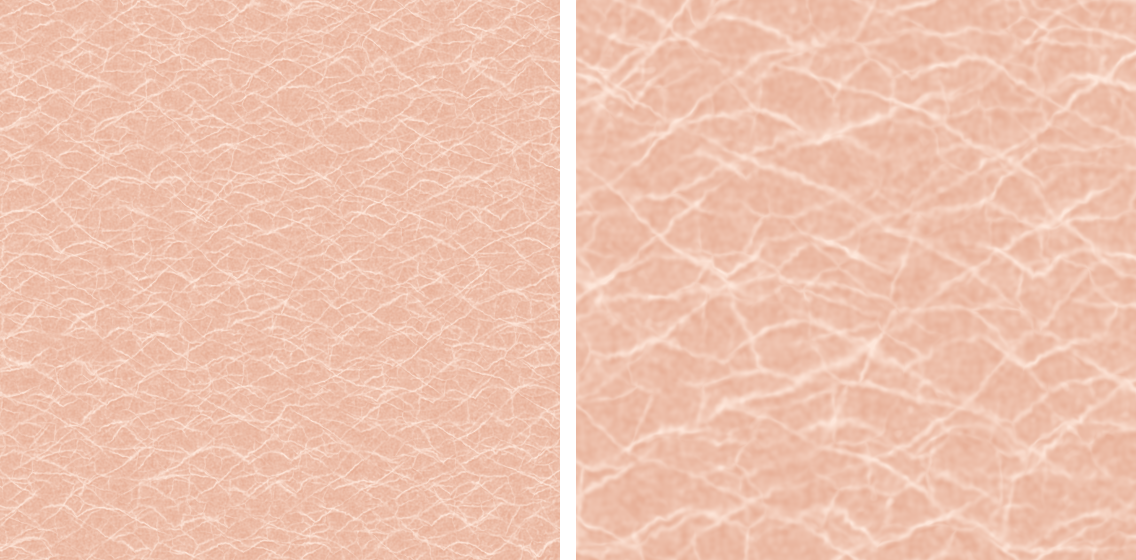
Left, the full canvas; right, a detail of the centre.
This texture is drawn by a WebGL 1 fragment shader. Its source:

```glsl
precision highp float;
uniform vec2 u_resolution;

const vec3 HIDE_DARK = vec3(0.908, 0.692, 0.598);
const vec3 HIDE_LIGHT = vec3(0.994, 0.902, 0.852);
const float PI = 3.14159;

vec2 hash2(vec2 cell) {
  vec3 q = fract(cell.xyx * vec3(0.1031, 0.1030, 0.0973));
  q += dot(q, q.yzx + 33.33);
  return fract((q.xx + q.yz) * q.zy);
}

float cornerSlope(vec2 cell, vec2 offset) {
  return dot(hash2(cell) * 2.0 - 1.0, offset);
}

// Gradient noise, roughly -0.7 to 0.7
float noise(vec2 p) {
  vec2 i = floor(p), f = fract(p);
  vec2 u = f * f * f * (f * (f * 6.0 - 15.0) + 10.0);
  vec2 e = vec2(1.0, 0.0);
  float low = mix(cornerSlope(i, f), cornerSlope(i + e, f - e), u.x);
  float high = mix(cornerSlope(i + e.yx, f - e.yx), cornerSlope(i + e.xx, f - e.xx), u.x);
  return mix(low, high, u.y);
}

vec2 warp(vec2 p, float frequency, float amount) {
  return p + amount * vec2(noise(p * frequency), noise(p * frequency + 37.5));
}

// Distance to the nearest border of stretched Voronoi cells, in canvas units
float cellBorder(vec2 p, vec2 size, float seed) {
  vec2 q = p / size + seed;
  vec2 base = floor(q), f = fract(q);
  vec2 nearCell = vec2(0.0), nearest = vec2(0.0);
  float best = 9.0;
  for (int y = -1; y <= 1; y++) {
    for (int x = -1; x <= 1; x++) {
      vec2 cell = vec2(float(x), float(y));
      vec2 r = cell + 0.1 + 0.8 * hash2(base + cell) - f;
      float d = dot(r, r);
      if (d < best) {
        best = d;
        nearest = r;
        nearCell = cell;
      }
    }
  }
  float border = 1.0;
  for (int y = -2; y <= 2; y++) {
    for (int x = -2; x <= 2; x++) {
      vec2 cell = nearCell + vec2(float(x), float(y));
      vec2 r = cell + 0.1 + 0.8 * hash2(base + cell) - f;
      vec2 across = r - nearest;
      if (dot(across, across) > 0.0001) {
        border = min(border, dot(0.5 * (r + nearest), across) / length(across / size));
      }
    }
  }
  return border;
}

// Distance to long parallel creases of a given slope
float slantBorder(vec2 p, float slope, float spacing, float seed) {
  float s = (p.y - slope * p.x) / spacing + 0.8 * noise(p * 6.0 + seed);
  return abs(fract(s) - 0.5) * spacing / sqrt(1.0 + slope * slope);
}

// Distance to rows of upward arches, shifted from row to row
float archBorder(vec2 p, float spacing, float width) {
  float s = p.y / spacing + 0.6 * noise(p * 5.0 + 71.0);
  float phase = hash2(vec2(floor(s), 5.0)).x;
  float arch = abs(sin(PI * (p.x / width + phase + 0.7 * noise(p * 6.0))));
  return abs(fract(s) - 0.5 - 0.36 * (arch - 0.6)) * spacing * 0.85;
}

// Bright crease core with a faint wide shoulder
float crease(float d, float width) {
  float core = d / width;
  return 0.84 * exp(-core * core) + 0.16 * exp(-d / (width * 3.5));
}

// Uneven depth along a crease
float depth(vec2 p, float seed, float low, float high) {
  return mix(low, high, smoothstep(-0.3, 0.3, noise(p * 17.0 + seed)));
}

// All overlapping folds, 0 on the flat hide and 1 in the deepest crease
float folds(vec2 uv) {
  vec2 p = warp(warp(uv, 9.0, 0.012), 30.0, 0.006);
  p = warp(warp(p, 85.0, 0.0034), 190.0, 0.0018);
  float smoothHide = 1.0;
  smoothHide *= 1.0 - depth(uv, 3.0, 0.15, 0.75) * crease(archBorder(p, 0.054, 0.088), 0.0021);
  smoothHide *= 1.0 - depth(uv, 19.0, 0.15, 0.70) * crease(slantBorder(p, 0.62, 0.062, 11.0), 0.0020);
  smoothHide *= 1.0 - depth(uv, 43.0, 0.15, 0.70) * crease(slantBorder(p, -0.58, 0.066, 53.0), 0.0020);
  smoothHide *= 1.0 - depth(uv, 67.0, 0.10, 0.60) * crease(cellBorder(p, vec2(0.084, 0.049), 7.0), 0.0020);
  smoothHide *= 1.0 - depth(uv, 91.0, 0.0, 0.45) * crease(cellBorder(p, vec2(0.034, 0.027), 29.0), 0.0017);
  return 1.0 - smoothHide;
}

void main() {
  vec2 uv = gl_FragCoord.xy / u_resolution;
  float fold = folds(uv);
  float relief = fold - folds(uv + vec2(-0.0012, 0.0032));

  // Fine mottling and pale flecks
  float grain = 0.14 * noise(uv * 45.0) + 0.24 * noise(uv * 105.0 + 9.0) + 0.30 * noise(uv * 215.0 + 23.0);
  float flecks = smoothstep(0.08, 0.45, noise(uv * 140.0 + 61.0)) * smoothstep(-0.2, 0.35, noise(uv * 18.0 + 15.0));

  float light = 0.17 + grain + 0.26 * flecks + 0.72 * fold + 0.24 * relief;
  gl_FragColor = vec4(mix(HIDE_DARK, HIDE_LIGHT, clamp(light, 0.0, 1.0)), 1.0);
}
```
